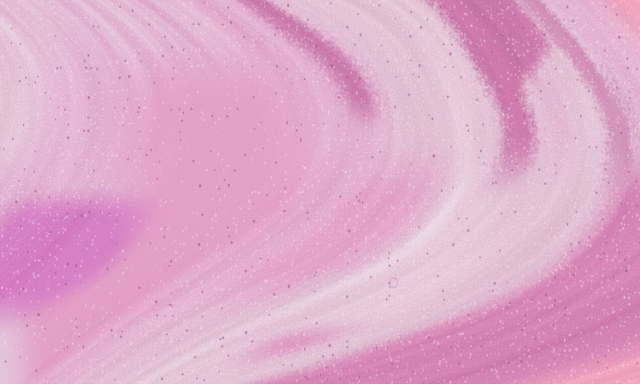
A WebGL 2 fragment shader for this texture:

```glsl
#version 300 es
precision highp float;
// Poured pink paint: soft bands follow a bent flow coordinate that sweeps right,
// then back to the lower left. Gradient noise warps and streaks the bands, and
// hashed cells scatter pale grains, dark specks and small bubble rings on top.

uniform vec2 u_resolution;
out vec4 fragColor;

const vec3 RIDGE  = vec3(0.91, 0.82, 0.88);
const vec3 PALE   = vec3(0.89, 0.77, 0.84);
const vec3 BLUSH  = vec3(0.89, 0.70, 0.82);
const vec3 PINK   = vec3(0.89, 0.63, 0.78);
const vec3 DEEP   = vec3(0.86, 0.55, 0.73);
const vec3 MAUVE  = vec3(0.77, 0.44, 0.64);
const vec3 VIOLET = vec3(0.84, 0.50, 0.77);
const vec3 SALMON = vec3(0.94, 0.64, 0.74);
const float WARP = 0.045;         // slow wander of the bands
const float FRAY = 0.016;         // grainy roughness of band edges
const float STREAK = 0.20;        // strength of streaks along the flow
const float GRAIN = 0.035;        // fine brightness grain

vec2 hash2(vec2 cell) {
  uvec2 v = uvec2(ivec2(cell)) * 1664525u + 1013904223u;
  v.x += v.y * 1664525u;
  v.y += v.x * 1664525u;
  v ^= v >> 16u;
  v.x += v.y * 1664525u;
  v.y += v.x * 1664525u;
  v ^= v >> 16u;
  return vec2(v >> 8u) / 16777216.0;
}

float corner(vec2 cell, vec2 offset) {
  float angle = 6.2832 * hash2(cell).x;
  return dot(vec2(cos(angle), sin(angle)), offset);
}

float gradientNoise(vec2 p) {
  vec2 i = floor(p), f = fract(p), e = vec2(0.0, 1.0);
  vec2 w = f * f * f * (f * (f * 6.0 - 15.0) + 10.0);
  return 1.4 * mix(mix(corner(i, f), corner(i + e.yx, f - e.yx), w.x),
                   mix(corner(i + e, f - e), corner(i + 1.0, f - 1.0), w.x), w.y);
}

float band(float s, float lo, float hi, float soft) {
  return smoothstep(lo - soft, lo + soft, s) * (1.0 - smoothstep(hi - soft, hi + soft, s));
}

// Constant along each curved stream line, growing to the right.
float flowCoord(vec2 p) {
  float dy = p.y - (0.76 - 0.10 * p.x);
  float above = mix(3.0, 1.5, smoothstep(0.6, 1.2, p.x));
  float below = mix(1.2, 2.0, smoothstep(-0.1, 0.7, p.x));
  return p.x + dy * dy * mix(below, above, smoothstep(-0.04, 0.04, dy));
}

vec3 upperBands(float s, float y, float streak) {
  vec3 c = mix(PALE, BLUSH, smoothstep(0.02, 0.18, s));
  c = mix(c, PINK, smoothstep(0.22, 0.50, s));
  c = mix(c, BLUSH, smoothstep(0.68, 0.86, s));
  float top = smoothstep(0.72, 0.95, y);
  c = mix(c, mix(BLUSH, PALE, 0.5 + streak), top * (1.0 - smoothstep(0.6, 0.85, s)));
  c = mix(c, PALE, smoothstep(0.94, 1.04, s));
  c = mix(c, MAUVE, 0.85 * band(s, 0.89, 0.965, 0.035) * smoothstep(0.64, 0.76, y));
  c = mix(c, BLUSH, 0.6 * band(s, 1.42, 1.50, 0.05));
  float width = mix(1.39, 1.56, smoothstep(0.74, 0.92, y));
  c = mix(c, mix(MAUVE, DEEP, 0.25 - streak), band(s, 1.31, width, 0.03));
  c = mix(c, MAUVE, 0.65 * band(s, 1.58, 1.65, 0.025));
  c = mix(c, BLUSH, smoothstep(1.63, 1.70, s));
  return mix(c, SALMON, smoothstep(1.74, 1.88, s));
}

vec3 lowerBands(float s, vec2 p, float streak) {
  vec3 c = mix(BLUSH, PINK, smoothstep(0.35, 0.55, s));
  c = mix(c, BLUSH, 0.8 * band(s, 0.86, 0.97, 0.07));
  c = mix(c, PALE, smoothstep(1.11, 1.24, s));
  c = mix(c, PALE, 0.8 * smoothstep(0.88, 1.05, s) * (1.0 - smoothstep(0.15, 0.32, p.y)));
  c = mix(c, RIDGE, band(s, 1.235, 1.275, 0.025));
  float patchMask = smoothstep(0.56, 0.78, p.x) * (1.0 - smoothstep(0.10, 0.18, p.y));
  c = mix(c, DEEP, 0.85 * patchMask * band(s, 1.38, 1.50, 0.05));
  c = mix(c, mix(DEEP, MAUVE, 0.25 + streak), smoothstep(1.57, 1.68, s));
  c = mix(c, mix(DEEP, MAUVE, 0.4), band(s, 1.88, 2.02, 0.08));
  c = mix(c, SALMON, smoothstep(2.04, 2.25, s));
  c = mix(c, PALE, (1.0 - smoothstep(0.0, 0.12, p.x)) * (1.0 - smoothstep(0.14, 0.30, p.y)));
  float violet = band(s, 0.13, 0.55, 0.07) * (1.0 - smoothstep(0.43, 0.53, p.y));
  return mix(c, VIOLET, violet * smoothstep(0.10, 0.26, p.y) * (1.0 - smoothstep(0.28, 0.46, p.x)));
}

// One dot (hollow > 0 gives a ring) in a random share of the grid cells.
float dots(vec2 p, float cells, float share, float radius, float hollow, float seed) {
  vec2 q = p * cells, cell = floor(q) + seed;
  vec2 pick = hash2(cell), place = 0.3 + 0.4 * hash2(cell + 517.0);
  float r = radius * (0.5 + 0.5 * pick.y), aa = 0.8 / u_resolution.y;
  float d = length((fract(q) - place) * vec2(1.0, 0.8)) / cells;
  d = mix(d, abs(d - r), hollow);
  r = mix(r, 0.0014, hollow);
  return step(pick.x, share) * (1.0 - smoothstep(r - aa, r + aa, d));
}

void main() {
  vec2 p = gl_FragCoord.xy / u_resolution.y;

  // Flow bands
  float s = flowCoord(p);
  float streak = 0.6 * gradientNoise(vec2(s * 16.0, p.y * 2.0))
               + 0.4 * gradientNoise(vec2(s * 42.0, p.y * 3.5) + 31.0);
  float fray = gradientNoise(p * 130.0) + 0.7 * gradientNoise(p * 55.0 + 9.0);
  s += WARP * gradientNoise(p * 2.6 + 4.0) + FRAY * fray + 0.02 * streak;
  vec3 color = mix(lowerBands(s, p, streak), upperBands(s, p.y, streak), smoothstep(0.46, 0.66, p.y));

  // Streaks and grain, calmer in the open pink field
  float calm = band(s, 0.40, 0.80, 0.15) * (1.0 - smoothstep(0.75, 0.9, p.y));
  color += STREAK * streak * mix(0.32, 0.04, calm) * vec3(0.5, 1.0, 0.75);
  float grain = gradientNoise(p * 210.0 + 70.0);
  color += GRAIN * grain * mix(1.0, 0.35, calm) * vec3(0.7, 1.0, 0.9);

  // Scattered grains, specks and bubbles
  float busy = mix(1.0, 0.3, calm);
  for (int i = 0; i < 3; i++) {
    float k = float(i);
    float pale = dots(p, 95.0 - 22.0 * k, 0.14 * busy, 0.0022 + 0.0004 * k, 0.0, 100.0 + 211.0 * k);
    float dark = dots(p, 48.0 - 11.0 * k, 0.06, 0.0024 + 0.0004 * k, 0.0, 900.0 + 173.0 * k);
    color = mix(color, vec3(0.96, 0.87, 0.92), 0.5 * pale);
    color = mix(color, vec3(0.58, 0.32, 0.50), 0.6 * dark);
  }
  color = mix(color, DEEP, 0.5 * dots(p, 14.0, 0.05 * busy, 0.010, 1.0, 1700.0));
  fragColor = vec4(clamp(color, 0.0, 1.0), 1.0);
}
```
